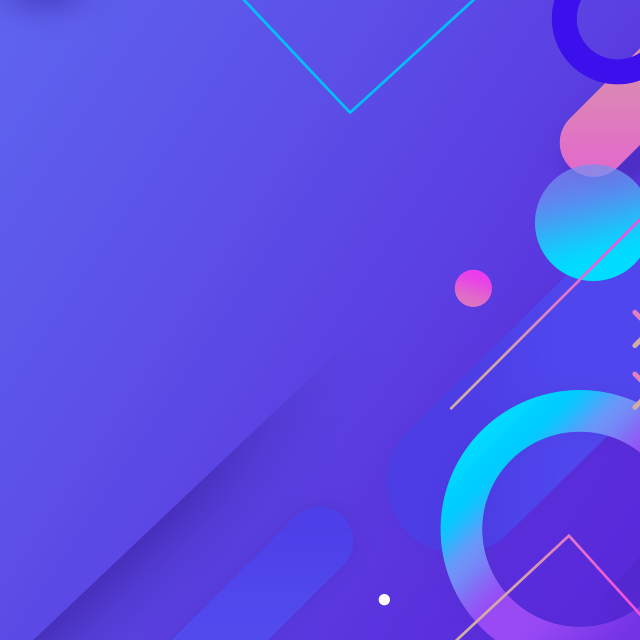
A Shadertoy shader for this background:

```glsl
// Diagonal gradient backdrop in violet-blue with floating rounded bars, rings,
// discs and thin chevron lines. Every part is a distance function, blended
// from back to front, with soft one-sided shadows for depth.

const vec3 CYAN = vec3(0.0, 0.90, 1.0);
const vec3 VIOLET = vec3(0.60, 0.29, 0.96);
const vec3 PINK = vec3(0.93, 0.33, 0.86);
const vec3 SAND = vec3(0.82, 0.68, 0.64);
const vec3 SHADE = vec3(0.23, 0.13, 0.64);

float segment(vec2 p, vec2 a, vec2 b) {
    vec2 ab = b - a;
    return length(p - a - ab * clamp(dot(p - a, ab) / dot(ab, ab), 0.0, 1.0));
}

float ring(vec2 p, vec2 center, float radius, float halfWidth) {
    return abs(length(p - center) - radius) - halfWidth;
}

// Coverage of a shape, smoothed over about one pixel
float fill(float d) {
    float px = 1.0 / iResolution.y;
    return 1.0 - smoothstep(-0.6 * px, 0.6 * px, d);
}

// Soft dark halo around a shape
float halo(float d, float reach) {
    return exp(-max(d, 0.0) / reach);
}

// Shadow cast to the lower right of a diagonal fold running from a to b
float foldShadow(vec2 p, vec2 a, vec2 b, float reach) {
    vec2 along = normalize(b - a);
    float side = dot(p - a, vec2(along.y, -along.x));
    float t = dot(p - a, along) / length(b - a);
    float fade = 1.0 - smoothstep(0.35, 1.0, t);
    return fill(-side) * fade * exp(-pow(max(side, 0.0) / reach, 1.3));
}

void mainImage(out vec4 fragColor, in vec2 fragCoord) {
    vec2 p = fragCoord / iResolution.y;

    // Backdrop gradient, light at the upper left
    float s = 0.6 * p.x + 0.4 * (1.0 - p.y);
    vec3 col = mix(vec3(0.37, 0.405, 0.94), vec3(0.357, 0.285, 0.898), smoothstep(-0.15, 0.55, s));
    col = mix(col, vec3(0.35, 0.16, 0.855), smoothstep(0.35, 1.0, s));

    // Folds and the small corner shadow
    col = mix(col, SHADE, 0.62 * foldShadow(p, vec2(0.052, 0.0), vec2(0.577, 0.497), 0.065));
    col = mix(col, SHADE, 0.35 * foldShadow(p, vec2(1.05, 0.175), vec2(0.92, 0.052), -0.04)
        * step(0.9, p.x) * 0.0);
    float corner = length((p - vec2(0.07, 1.01)) / vec2(0.065, 0.035));
    col = mix(col, SHADE, 0.42 * exp(-corner * corner));
    float lowFold = (p.x - 0.925) - (p.y - 0.056);
    col = mix(col, SHADE, 0.3 * smoothstep(0.92, 1.0, p.x) * smoothstep(0.0, 0.004, lowFold)
        * exp(-max(lowFold, 0.0) / 0.07));

    // Large translucent bar
    float bar = segment(p, vec2(0.716, 0.247), vec2(1.216, 0.737)) - 0.112;
    col = mix(col, SHADE, 0.07 * halo(bar, 0.015));
    vec3 barColor = mix(vec3(0.30, 0.24, 0.90), vec3(0.31, 0.28, 0.935), smoothstep(0.7, 0.9, p.x));
    col = mix(col, barColor, 0.95 * fill(bar));

    // Small bar at the bottom
    float stub = segment(p, vec2(0.4987, 0.155), vec2(0.1987, -0.145)) - 0.0534;
    col = mix(col, SHADE, 0.14 * halo(stub, 0.014));
    col = mix(col, mix(vec3(0.32, 0.29, 0.93), vec3(0.30, 0.25, 0.91), smoothstep(0.0, 0.2, p.y)), fill(stub));

    // Pink bar at the right
    float pinkBar = segment(p, vec2(0.928, 0.777), vec2(1.228, 1.077)) - 0.0534;
    float pinkShade = segment(p, vec2(0.945, 0.762), vec2(1.245, 1.062)) - 0.0534;
    col = mix(col, SHADE, 0.4 * halo(pinkShade, 0.015));
    col = mix(col, mix(vec3(0.885, 0.42, 0.79), vec3(0.855, 0.54, 0.70), smoothstep(0.72, 0.9, p.y)), fill(pinkBar));

    // Deep blue ring at the top right
    float blueRing = ring(p, vec2(0.965, 0.971), 0.0833, 0.0195);
    col = mix(col, vec3(0.235, 0.06, 0.93), fill(blueRing));

    // Cyan disc, clearer toward its top
    vec2 q = p - vec2(0.927, 0.652);
    float rise = smoothstep(-0.07, 0.10, q.y + 0.25 * -q.x);
    vec3 discColor = mix(vec3(0.0, 0.86, 1.0), vec3(0.47, 0.55, 0.94), rise);
    col = mix(col, discColor, fill(length(q) - 0.0911) * mix(1.0, 0.72, rise));

    // Large ring, cyan to violet along the diagonal
    vec2 ringCenter = vec2(0.906, 0.173);
    float bigRing = ring(p, ringCenter, 0.185, 0.0326);
    float g = p.x + 1.0 - p.y;
    vec3 ringColor = mix(CYAN, vec3(0.0, 0.80, 1.0), smoothstep(1.36, 1.52, g));
    ringColor = mix(ringColor, vec3(0.43, 0.58, 0.97), smoothstep(1.50, 1.61, g));
    ringColor = mix(ringColor, VIOLET, smoothstep(1.59, 1.73, g));
    ringColor = mix(ringColor, vec3(0.45, 0.20, 0.90), smoothstep(1.78, 2.0, g));
    col = mix(col, SHADE, 0.07 * halo(bigRing, 0.012));
    col = mix(col, ringColor, fill(bigRing));

    // Thin lines: cyan wedge, long diagonal, sand-to-pink peak
    vec2 tip = vec2(0.547, 0.824);
    float wedge = min(segment(p, tip, vec2(0.370, 1.012)), segment(p, tip, vec2(0.753, 1.012)));
    col = mix(col, vec3(0.0, 0.76, 0.98), fill(wedge - 0.0021));
    float diagonal = segment(p, vec2(0.705, 0.362), vec2(1.02, 0.677)) - 0.0021;
    col = mix(col, mix(SAND, PINK, smoothstep(0.72, 1.0, p.x)), fill(diagonal));
    vec2 peak = vec2(0.889, 0.163);
    float roof = min(segment(p, peak, vec2(0.703, -0.01)), segment(p, peak, vec2(1.02, 0.018)));
    col = mix(col, mix(SAND, PINK, smoothstep(0.75, 1.0, p.x)), fill(roof - 0.0021));

    // Stacked chevrons cut by the right edge
    for (int i = 0; i < 2; i++) {
        vec2 c = p - vec2(0.992, 0.486 - 0.0964 * float(i));
        float arrow = segment(vec2(c.x, abs(c.y)), vec2(0.0, 0.026), vec2(0.026, 0.0)) - 0.0038;
        col = mix(col, mix(SAND, vec3(0.89, 0.50, 0.74), smoothstep(-0.025, 0.025, c.y)), fill(arrow));
    }

    // Small dots
    vec2 dotPos = p - vec2(0.7396, 0.5495);
    vec3 dotColor = mix(vec3(0.87, 0.45, 0.76), vec3(0.92, 0.23, 0.93), smoothstep(-0.03, 0.03, dotPos.y + 0.3 * dotPos.x));
    col = mix(col, dotColor, fill(length(dotPos) - 0.029));
    col = mix(col, vec3(1.0), fill(length(p - vec2(0.6005, 0.063)) - 0.0088));

    fragColor = vec4(col, 1.0);
}
```
